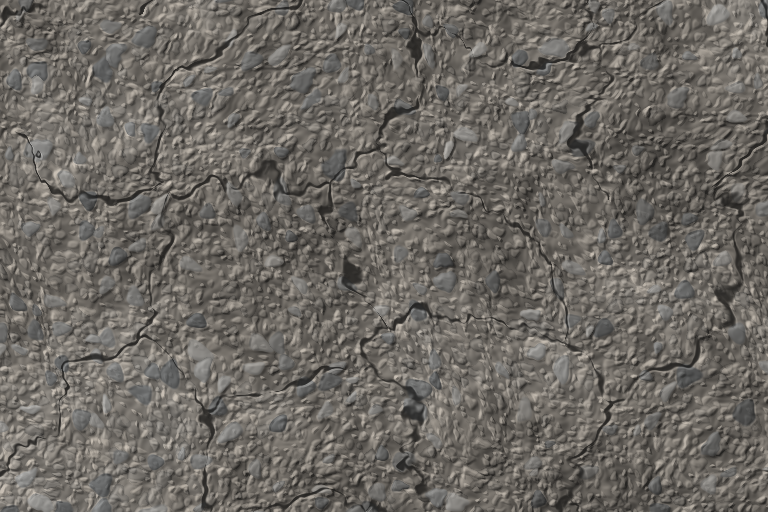
A Shadertoy shader for this texture:

```glsl
vec3 hash3(vec2 cell) {
    vec3 q = fract(cell.xyx * vec3(0.1031, 0.1030, 0.0973));
    q += dot(q, q.yxz + 33.33);
    return fract((q.xxy + q.yzz) * q.zyx);
}

// Layered sines that make outlines ragged
vec2 warp(vec2 p) {
    vec2 offset = vec2(0.0);
    float freq = 7.0;
    for (int i = 0; i < 5; i++) {
        offset += 0.26 * sin(p.yx * freq + vec2(1.3, 4.1) * float(i + 1)) / freq;
        p = mat2(0.8, 0.6, -0.6, 0.8) * p + offset;
        freq *= 2.1;
    }
    return offset;
}

// Lumpy sum of bent sine waves, centred on zero
float lumps(vec2 p, float freq) {
    float sum = 0.0, gain = 1.0;
    for (int i = 0; i < 4; i++) {
        p = mat2(0.8, 0.6, -0.6, 0.8) * p;
        vec2 wave = sin(p * freq + 1.8 * sin(p.yx * freq * 0.63 + float(i)));
        sum += gain * wave.x * wave.y;
        gain *= 0.78;
        freq *= 1.7;
    }
    return sum;
}

// Scattered lopsided domes: x = height, y = random value of the pebble
vec2 pebbles(vec2 p, float density) {
    vec2 best = vec2(0.0, 0.5);
    for (int j = -1; j <= 1; j++)
    for (int i = -1; i <= 1; i++) {
        vec2 cell = floor(p) + vec2(i, j);
        vec3 place = hash3(cell), form = hash3(cell + 71.0);
        if (form.x > density) continue;
        vec2 q = p - cell - 0.15 - 0.7 * place.xy;
        float turn = 6.283 * place.z;
        q = mat2(cos(turn), sin(turn), -sin(turn), cos(turn)) * q;
        q.y *= 1.0 + 0.8 * form.y;
        float d = length(q) / (0.28 + 0.36 * form.z);
        d *= 1.0 + 0.13 * sin(3.0 * atan(q.y, q.x + 1e-5) + 40.0 * place.x);
        float dome = (1.0 - smoothstep(0.4, 1.0, d)) * (0.5 + 0.5 * place.x);
        if (dome > best.x) best = vec2(dome, form.y);
    }
    return best;
}

// Broken, jagged network along the borders of large cells
float cracks(vec2 p, float grain) {
    p += 0.011 * sin(p.yx * 47.0 + 2.0 * sin(p * 27.0));
    p += 0.004 * sin(p.yx * 128.0 + 2.0 * sin(p * 61.0));
    vec2 g = p * 2.7, nearA, nearB, idA, idB;
    float dA = 9.0, dB = 9.0;
    for (int j = -1; j <= 1; j++)
    for (int i = -1; i <= 1; i++) {
        vec2 cell = floor(g) + vec2(i, j);
        vec2 site = cell + 0.1 + 0.8 * hash3(cell + 19.0).xy;
        float d = dot(g - site, g - site);
        if (d < dA) {
            dB = dA; nearB = nearA; idB = idA;
            dA = d; nearA = site; idA = cell;
        } else if (d < dB) {
            dB = d; nearB = site; idB = cell;
        }
    }
    float border = (dB - dA) / (2.0 * distance(nearA, nearB)) / 2.7;
    float width = 0.0022 + 0.0022 * sin(p.x * 31.0 + 3.0 * sin(p.y * 23.0)) + 0.0022 * grain;
    float kept = step(0.3, hash3(idA + idB + 5.0).x);
    return kept * (1.0 - smoothstep(width - 0.003, width + 0.0035, border));
}

// x = height, y = stone cover, z = random tone, w = crack
vec4 surface(vec2 p) {
    vec2 bend = warp(p);
    float grain = lumps(p + 0.5 * bend, 38.0);
    p += 0.6 * bend;
    vec2 stone = pebbles(p * 20.0, 0.36);
    vec2 gravel = pebbles(p * 34.0 + 7.3, 0.75);
    vec2 grit = pebbles(p * 58.0 + 31.7, 0.95);
    float crack = cracks(p + 0.7 * bend, grain - 0.8 * gravel.x + 0.2);
    float cover = smoothstep(0.1, 0.4, stone.x);
    float rough = 1.0 - 0.65 * cover;
    float height = 0.95 * stone.x - 0.7 * crack;
    height += rough * (0.75 * gravel.x + 0.6 * grit.x + 0.27 * grain);
    float tone = mix(0.6 * gravel.y + 0.4 * grit.y, stone.y, cover) - 0.5;
    return vec4(height, cover, tone, crack);
}

void mainImage(out vec4 fragColor, in vec2 fragCoord) {
    vec2 p = fragCoord / iResolution.y + 3.0;
    vec4 here = surface(p);

    // Low sun from the upper left
    float slope = here.x - surface(p + 0.005 * vec2(-0.7, 0.7)).x;
    float tone = 0.462 + 0.25 * slope / sqrt(1.0 + slope * slope);

    // Shaded hollows, varied stones and broad patches
    tone += 0.06 * clamp(here.x - 0.5, -1.0, 0.8);
    tone -= 0.06 * (1.0 - smoothstep(-0.2, 0.35, here.x));
    tone += 0.2 * here.z - 0.05 * here.y;
    float patches = lumps(p + 0.4 * warp(p), 5.0);
    tone += 0.04 * patches;
    tone = mix(tone, 0.15, 0.85 * here.w);

    // Warm binder, cool stone
    float cool = clamp(0.7 * here.y - 0.5 * here.z + 0.1 * patches, 0.0, 1.0);
    vec3 tint = mix(vec3(1.045, 1.0, 0.94), vec3(0.99, 1.0, 1.0), cool);
    fragColor = vec4(clamp(tone, 0.14, 0.75) * tint, 1.0);
}
```
